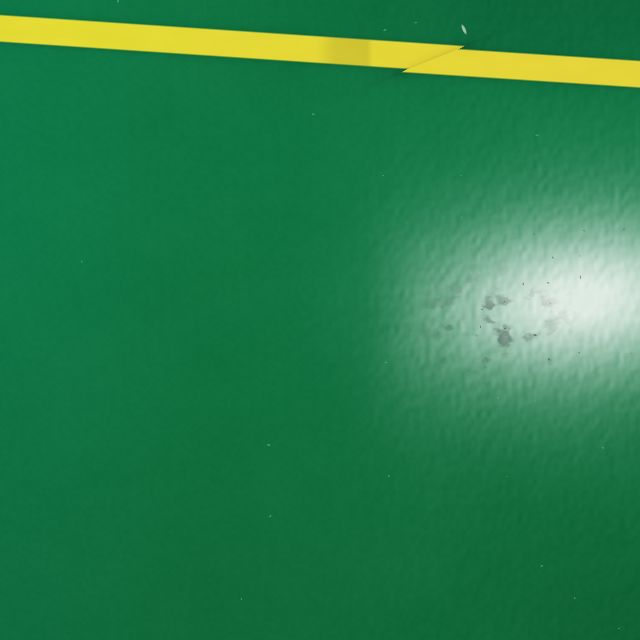
Write a Shadertoy shader that draws this texture.

```glsl
// Glossy green painted floor with a spliced yellow tape stripe and a soft lamp reflection.

float hash(vec2 p) {
    return fract(sin(dot(p, vec2(127.1, 311.7))) * 43758.5453);
}

float noise(vec2 p) {
    vec2 i = floor(p), f = fract(p);
    f = f * f * (3.0 - 2.0 * f);
    return mix(mix(hash(i), hash(i + vec2(1, 0)), f.x),
               mix(hash(i + vec2(0, 1)), hash(i + vec2(1, 1)), f.x), f.y);
}

float fbm(vec2 p) {
    float sum = 0.0, amp = 0.5;
    for (int i = 0; i < 4; i++) {
        sum += amp * noise(p);
        p = mat2(1.6, 1.2, -1.2, 1.6) * p + 7.3;
        amp *= 0.5;
    }
    return sum;
}

// Surface height: fine leathery ripples over broader dents
float height(vec2 p) {
    return noise(p * vec2(125.0, 85.0)) * 0.6 + fbm(p * vec2(48.0, 36.0));
}

// Sparse elongated flecks, one candidate per grid cell
float flecks(vec2 p, float cells, float density) {
    vec2 id = floor(p * cells);
    vec2 centre = 0.25 + 0.5 * vec2(hash(id + 3.1), hash(id + 8.7));
    vec2 d = (fract(p * cells) - centre) / cells;
    float angle = 6.283 * hash(id + 5.3);
    d = mat2(cos(angle), sin(angle), -sin(angle), cos(angle)) * d;
    float size = mix(0.0012, 0.0032, hash(id + 1.9));
    float shape = 1.0 - smoothstep(0.4, 1.2, length(d * vec2(1.0, 2.0)) / size);
    return shape * step(1.0 - density, hash(id));
}

// Lamp reflection: tilted ellipse with a wide halo and a firmer left rim
float reflection(vec2 p) {
    vec2 d = p - vec2(0.91, 0.532);
    d.y -= d.x * 0.07;
    float core = exp(-dot(d / vec2(0.24, 0.115), d / vec2(0.24, 0.115)));
    float halo = exp(-dot(d / vec2(0.30, 0.20), d / vec2(0.30, 0.20)));
    float rim = smoothstep(0.55, 0.68, p.x + 0.25 * abs(d.y));
    return (0.73 * core + 0.27 * halo) * mix(0.35, 1.0, rim);
}

vec3 paint(vec2 p) {
    vec3 col = mix(vec3(0.065, 0.415, 0.225), vec3(0.06, 0.46, 0.26), smoothstep(0.0, 0.75, p.y));
    col += vec3(0.0, 0.015, 0.025) * (1.0 - smoothstep(0.0, 0.35, p.x));
    col *= 1.0 - 0.12 * smoothstep(0.8, 1.0, p.y) * smoothstep(0.2, 0.9, p.x);
    col *= 1.0 - 0.06 * smoothstep(0.6, 1.0, p.x) * (1.0 - smoothstep(0.0, 0.3, p.y));
    return col + 0.022 * (fbm(p * 9.0) - 0.47) + 0.012 * (noise(p * 190.0) - 0.5);
}

void mainImage(out vec4 fragColor, in vec2 fragCoord) {
    vec2 p = fragCoord / iResolution.xy;
    float px = 1.0 / iResolution.y;
    vec3 col = paint(p);

    // Reflected light broken up by the relief
    float glow = reflection(p);
    float slope = height(p + vec2(0.0022, -0.0018)) - height(p - vec2(0.0022, -0.0018));
    float lit = glow + slope * 0.55 * glow * (1.1 - glow);
    col = mix(col, vec3(0.87, 0.92, 0.89), clamp(lit * 1.02, 0.0, 1.0));
    col += 0.02 * slope * smoothstep(0.4, 0.75, p.x);

    // Dull scuffs within the shine
    vec2 scuffArea = (p - vec2(0.77, 0.49)) / vec2(0.09, 0.06);
    float scuff = smoothstep(0.53, 0.7, fbm(p * vec2(42.0, 55.0) + 4.0));
    col *= 1.0 - 0.3 * scuff * exp(-dot(scuffArea, scuffArea));
    float pits = flecks(p, 26.0, 0.3) * smoothstep(0.25, 0.7, glow);
    col *= 1.0 - 0.35 * pits;

    // Pale chips, denser on the right
    float chips = flecks(p + 0.37, 17.0, mix(0.03, 0.16, smoothstep(0.4, 0.8, p.x)));
    col = mix(col, vec3(0.45, 0.67, 0.54), 0.6 * chips);
    vec2 chip = p - vec2(0.725, 0.954);
    chip.x += 0.4 * chip.y;
    col = mix(col, vec3(0.65, 0.75, 0.65), 1.0 - smoothstep(0.5, 1.2, length(chip / vec2(0.003, 0.008))));

    // Two tape lengths meeting on a slanted seam
    float seam = p.x - 0.625 - 2.5 * (p.y - 0.887);
    float side = smoothstep(-1.5 * px, 1.5 * px, seam);
    float leftTape = abs(p.y - 0.9557 + 0.0667 * p.x) - 0.0208;
    float rightTape = abs(p.y - 0.949 + 0.065 * p.x) - 0.0208;
    float tape = mix(leftTape, rightTape, side);

    // Crease continuing past the seam ends, and a faint shadow under the tape
    float crease = exp(-abs(seam) * 45.0) * exp(-max(tape, 0.0) * 70.0);
    col *= 1.0 - 0.18 * crease;
    col *= 1.0 - 0.12 * exp(-max(tape, 0.0) * 220.0);

    vec3 yellow = mix(vec3(0.89, 0.86, 0.20), vec3(0.90, 0.83, 0.23), p.x);
    float overlap = smoothstep(0.49, 0.53, p.x) * (1.0 - smoothstep(0.572, 0.584, p.x));
    yellow *= 1.0 - 0.09 * overlap;
    yellow *= 1.0 - 0.10 * exp(-abs(seam) * 90.0) * (1.0 - side);
    yellow += 0.025 * (fbm(p * vec2(20.0, 60.0)) - 0.47);
    col = mix(col, yellow, 1.0 - smoothstep(-1.2 * px, 1.2 * px, tape));

    fragColor = vec4(clamp(col, 0.0, 1.0), 1.0);
}
```
